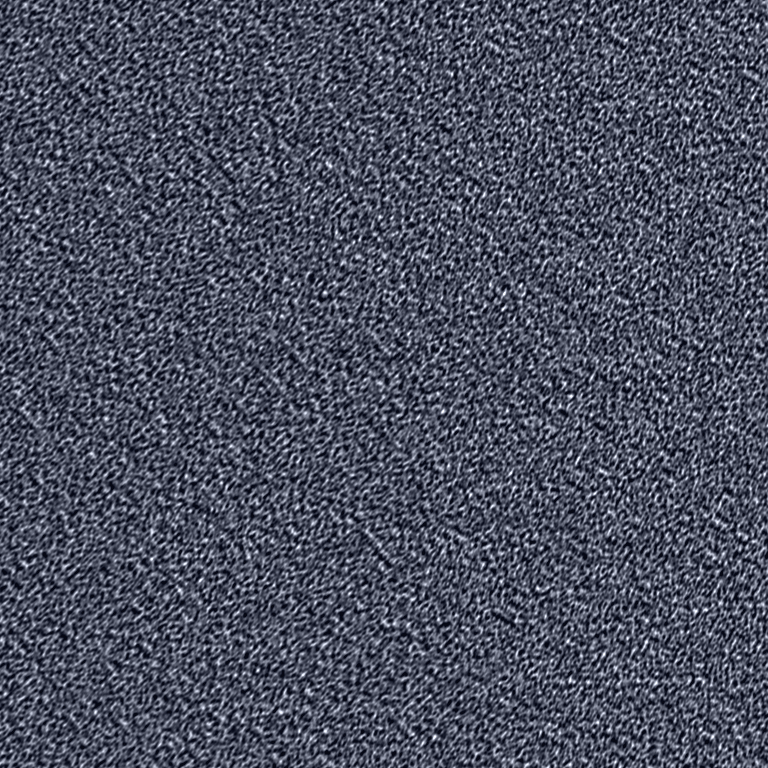
Write a WebGL 1 fragment shader that draws this texture.

```glsl
precision highp float;
// Slate-blue woven fabric with fine, slanted, glinting fibres.

uniform vec2 u_resolution;

#define FIBRE_DENSITY vec2(112.0, 205.0) // cells along and across a fibre
#define LEFT_SLANT 0.74                  // radians from horizontal
#define RIGHT_SLANT 1.06
#define RIGHT_FINENESS 1.08
#define DETAIL 0.42
#define MOTTLE 0.08
#define RIB_COUNT 124.0
#define RIB_DEPTH 0.14
#define CONTRAST 0.96
#define BASE_COLOR vec3(0.280, 0.298, 0.363)
#define TONE_SPREAD 0.190
#define GLINT 0.018

const float TAU = 6.2831853;

float hash(vec2 cell) {
    vec3 q = fract(vec3(cell.xyx) * vec3(0.1031, 0.1030, 0.0973));
    q += dot(q, q.yzx + 33.33);
    return fract((q.x + q.y) * q.z);
}

float cornerSlope(vec2 cell, vec2 offset) {
    float angle = TAU * hash(cell);
    return dot(vec2(cos(angle), sin(angle)), offset);
}

// Gradient noise scaled to roughly unit deviation.
float gradientNoise(vec2 p) {
    vec2 cell = floor(p);
    vec2 f = p - cell;
    vec2 w = f * f * f * (f * (f * 6.0 - 15.0) + 10.0);
    vec2 e = vec2(1.0, 0.0);
    float low = mix(cornerSlope(cell, f),
                    cornerSlope(cell + e.xy, f - e.xy), w.x);
    float high = mix(cornerSlope(cell + e.yx, f - e.yx),
                     cornerSlope(cell + e.xx, f - e.xx), w.x);
    return mix(low, high, w.y) / 0.216;
}

vec2 rotate(vec2 p, float angle) {
    float c = cos(angle);
    float s = sin(angle);
    return vec2(c * p.x + s * p.y, c * p.y - s * p.x);
}

// Stretched grains lying along one slant, with a finer layer on top.
float fibres(vec2 p, float slant, float fineness) {
    vec2 density = FIBRE_DENSITY * fineness;
    float body = gradientNoise(rotate(p, slant) * density + 19.7);
    float detail = gradientNoise(rotate(p, slant + 0.22) * density * vec2(1.6, 1.3) + 71.3);
    return 0.86 * body + DETAIL * detail;
}

void main() {
    vec2 p = gl_FragCoord.xy / min(u_resolution.x, u_resolution.y);

    // The slant steepens gradually toward the right.
    float drift = 0.10 * gradientNoise(p * 5.0 + 3.1);
    float turn = smoothstep(0.1, 1.0, p.x + drift);
    float leftFibres = fibres(p, LEFT_SLANT, 1.0);
    float rightFibres = fibres(p + 2.3, RIGHT_SLANT, RIGHT_FINENESS);
    float tone = (leftFibres * (1.0 - turn) + rightFibres * turn)
               / length(vec2(1.0 - turn, turn));

    // Soft patches and faint upright knit ribs.
    tone += MOTTLE * gradientNoise(p * 24.0 + 8.6);
    tone += RIB_DEPTH * turn * sin(TAU * RIB_COUNT * p.x);
    tone *= CONTRAST * mix(0.95, 1.06, turn);

    // Skewed response: broad dark gaps and a few bright glints.
    float light = TONE_SPREAD * tone + GLINT * tone * tone;
    vec3 color = BASE_COLOR + light * vec3(1.0, 1.01, 1.02);
    color += 0.012 * (turn - 0.5);
    gl_FragColor = vec4(clamp(color, vec3(0.018, 0.026, 0.075), vec3(1.0)), 1.0);
}
```
